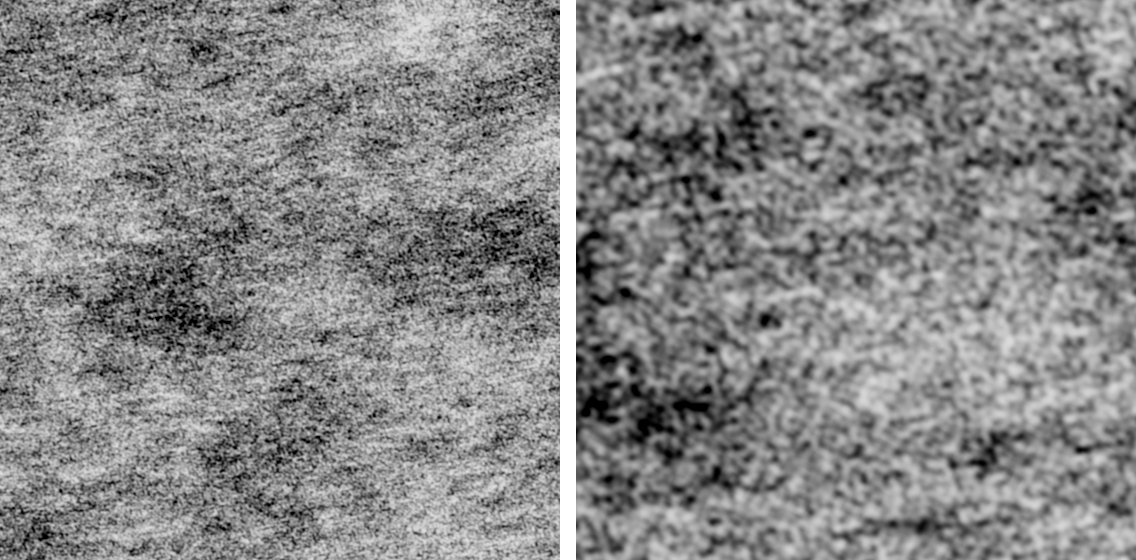
Left: the whole. Right: its middle third, enlarged.
Give the GLSL for this texture, as a WebGL 2 fragment shader.

```glsl
#version 300 es
precision highp float;
// Grey, grainy surface with soft clouds and thin, slightly rising streaks.
// Three bands of gradient noise (clouds, streaks, grain) are summed with
// set contrasts, then a tone curve deepens the shadows.

uniform vec2 u_resolution;
out vec4 fragColor;

const float TILT = 0.13;          // streak slope in radians
const float MID_GREY = 0.56;
const float SHADOW_BIAS = 0.8;    // how far the curve leans to the dark side
const float CLOUD_CONTRAST = 0.085;
const float STREAK_CONTRAST = 0.072;
const float GRAIN_CONTRAST = 0.1;
const float UNIT_GAIN = 5.8;      // brings gradient noise to unit deviation

mat2 rotation(float angle) {
    float c = cos(angle), s = sin(angle);
    return mat2(c, s, -s, c);
}

// Pseudo-random gradient in [-1, 1] for a lattice cell.
vec2 cellGradient(vec2 cell, uint seed) {
    uvec2 q = uvec2(ivec2(cell)) * uvec2(1597u, 3571u);
    uint h = (q.x ^ (q.y << 7)) + q.y + seed * 7919u;
    h = (h ^ (h >> 16)) * 0x7feb352du;
    h = (h ^ (h >> 15)) * 0x846ca68bu;
    h ^= h >> 16;
    return vec2(h & 0xffffu, h >> 16) / 32767.5 - 1.0;
}

float cornerValue(vec2 cell, vec2 f, vec2 corner, uint seed) {
    return dot(cellGradient(cell + corner, seed), f - corner);
}

// Gradient noise with zero mean and about unit deviation.
float gradientNoise(vec2 p, uint seed) {
    vec2 cell = floor(p);
    vec2 f = p - cell;
    vec2 w = f * f * (3.0 - 2.0 * f);
    float low = mix(cornerValue(cell, f, vec2(0, 0), seed),
                    cornerValue(cell, f, vec2(1, 0), seed), w.x);
    float high = mix(cornerValue(cell, f, vec2(0, 1), seed),
                     cornerValue(cell, f, vec2(1, 1), seed), w.x);
    return UNIT_GAIN * mix(low, high, w.y);
}

// Sum of octaves, normalised back to unit deviation.
float noiseBand(vec2 p, vec2 cells, int octaves, float gain, uint seed) {
    float sum = 0.0, power = 0.0, weight = 1.0;
    for (int i = 0; i < octaves; i++) {
        vec2 shift = vec2(0.37, 0.71) * float(i + 1);
        sum += weight * gradientNoise(p * cells + shift, seed + uint(i));
        power += weight * weight;
        weight *= gain;
        cells *= 1.93;
    }
    return sum * inversesqrt(power);
}

// Bends the streaks gently so that they do not run dead straight.
vec2 bend(vec2 p, float amount) {
    return p + vec2(0.0, amount * gradientNoise(p * vec2(5.0, 7.0), 91u));
}

float toneCurve(float s) {
    return MID_GREY + s - SHADOW_BIAS * s * s;
}

void main() {
    vec2 uv = gl_FragCoord.xy / u_resolution;
    vec2 along = rotation(-TILT) * uv;
    vec2 bent = bend(along, 0.006);

    float clouds = noiseBand(bent, vec2(2.6, 4.4), 4, 0.7, 11u);
    float streaks = noiseBand(bent, vec2(13.0, 42.0), 3, 0.9, 31u);
    float grain = noiseBand(rotation(0.5) * uv, vec2(85.0, 95.0), 2, 1.25, 53u);

    float tone = CLOUD_CONTRAST * clouds
               + STREAK_CONTRAST * streaks
               + GRAIN_CONTRAST * grain;
    fragColor = vec4(vec3(clamp(toneCurve(tone), 0.0, 1.0)), 1.0);
}
```
